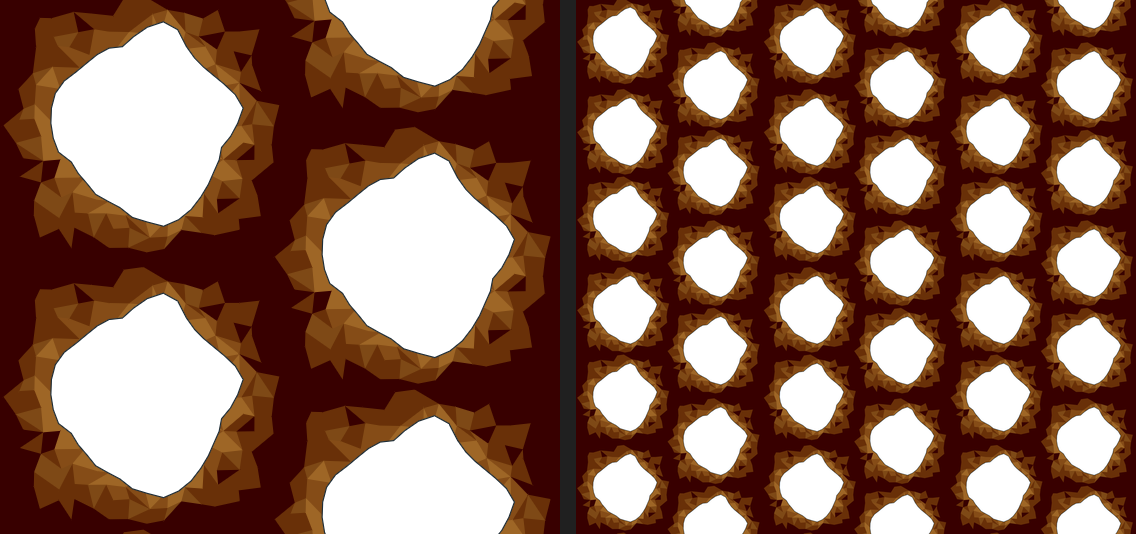
Left: one tile. Right: repeated 3 by 3.
This pattern is drawn by a Shadertoy shader. Its source:

```glsl
// Tiling burrow pattern: four ragged white openings with faceted brown rims on dark soil.
#define CANVAS vec2(768.0, 732.0)      // design units across one tile
#define FIRST_HOLE vec2(202.0, 563.0)  // centre of the upper left opening
#define FACET 25.0                     // mesh spacing of the rim facets
#define JITTER 0.6                     // irregularity of the mesh
#define SIDES 40.0                     // straight segments per opening
#define LINE_WIDTH 1.6
#define SOIL vec3(0.22, 0.00, 0.00)
#define DARK vec3(0.41, 0.19, 0.03)
#define MID vec3(0.52, 0.30, 0.09)
#define LIGHT vec3(0.62, 0.40, 0.15)
#define OUTLINE vec3(0.12, 0.18, 0.22)
#define PAPER vec3(1.0)

const float TAU = 6.2831853;

vec2 hash2(vec2 p) {
    vec3 q = fract(p.xyx * vec3(0.1031, 0.1030, 0.0973));
    q += dot(q, q.yzx + 33.33);
    return fract((q.xx + q.yz) * q.zy);
}

// Radius of the opening: a sum of harmonics of the angle
float holeRadius(float a) {
    vec4 low = a * vec4(1, 2, 3, 4), high = a * vec4(5, 6, 7, 9);
    return 123.0
        + dot(cos(low), vec4(-2.9, -2.4, -5.2, 8.5))
        + dot(sin(low), vec4(-2.8, -0.6, 3.1, 1.7))
        + dot(cos(high), vec4(4.4, 0.4, -2.4, 1.6))
        + dot(sin(high), vec4(4.3, 3.0, 0.7, -0.1))
        + 1.3 * sin(10.0 * a);
}

// Outer reach of the rim, with eight rough lobes
float rimRadius(float a) {
    return 177.0 + 9.5 * cos(8.0 * a) - 8.0 * cos(4.0 * a)
        + 4.0 * cos(2.0 * a) - 5.0 * (cos(a) + sin(a));
}

// Signed distance to the line a-b, positive on its left
float edgeDistance(vec2 p, vec2 a, vec2 b) {
    vec2 e = b - a;
    return (e.x * (p.y - a.y) - e.y * (p.x - a.x)) / length(e);
}

vec2 holeCorner(float i) {
    float a = i / SIDES * TAU;
    float chip = 5.0 * (hash2(vec2(mod(i, SIDES), 7.0)).x - 0.5);
    return (holeRadius(a) + chip) * vec2(cos(a), sin(a));
}

// Signed distance to the chipped opening, negative inside
float holeDistance(vec2 p) {
    float i = floor(atan(p.y, p.x) / TAU * SIDES);
    return -edgeDistance(p, holeCorner(i), holeCorner(i + 1.0));
}

// Flat colour of one facet: lighter near the opening, gaps further out
vec3 facetColor(vec2 centre, vec2 id) {
    float a = atan(centre.y, centre.x);
    float inner = holeRadius(a);
    float depth = max((length(centre) - inner) / (rimRadius(a) - inner), 0.0);
    vec2 h = hash2(id);
    if (depth > 1.0 || (depth > 0.45 && h.y > 0.92)) return SOIL;
    float tone = depth + 0.8 * (h.x - 0.5);
    if (tone < 0.12) return LIGHT;
    if (tone < 0.5) return depth > 0.4 ? MID * 0.95 : MID;
    return DARK;
}

// Colour weighted by the smooth coverage of triangle a-b-c
vec4 facet(vec2 p, vec2 a, vec2 b, vec2 c, vec2 id, float px) {
    float d = min(edgeDistance(p, a, b), min(edgeDistance(p, b, c), edgeDistance(p, c, a)));
    float w = clamp(0.5 + d / px, 0.0, 1.0);
    return w > 0.0 ? w * vec4(facetColor((a + b + c) / 3.0, id), 1.0) : vec4(0.0);
}

vec2 meshPoint(vec2 g) {
    return (g + JITTER * (hash2(g + 19.0) - 0.5)) * FACET;
}

// Jittered triangle mesh around the opening
vec3 rimColor(vec2 p, float px) {
    vec4 sum = vec4(SOIL, 1.0) * 0.001;
    for (int y = -1; y <= 1; y++)
    for (int x = -1; x <= 1; x++) {
        vec2 q = floor(p / FACET) + vec2(x, y);
        vec2 a = meshPoint(q), b = meshPoint(q + vec2(1, 0));
        vec2 c = meshPoint(q + 1.0), d = meshPoint(q + vec2(0, 1));
        bool flip = hash2(q + 71.0).x > 0.5;
        sum += flip ? facet(p, b, c, d, q + 131.0, px) : facet(p, a, b, c, q + 131.0, px);
        sum += flip ? facet(p, b, d, a, q + 257.0, px) : facet(p, a, c, d, q + 257.0, px);
    }
    return sum.rgb / sum.a;
}

void mainImage(out vec4 fragColor, in vec2 fragCoord) {
    vec2 uv = fragCoord / iResolution.xy * CANVAS;
    float px = CANVAS.y / iResolution.y;

    // Nearest of two staggered columns of two openings, wrapped at the tile edges
    vec2 p = CANVAS;
    for (int i = 0; i < 4; i++) {
        float column = float(i / 2), row = float(i % 2);
        vec2 shift = vec2(372.0 * column, -180.0 * column - row * (372.0 - 12.0 * column));
        vec2 d = uv - FIRST_HOLE - shift;
        d -= CANVAS * round(d / CANVAS);
        if (dot(d, d) < dot(p, p)) p = d;
    }

    // Soil and rim, then the opening and its outline
    float d = holeDistance(p);
    vec3 color = SOIL;
    if (d > -px && length(p) < 250.0) color = rimColor(p, px);
    color = mix(PAPER, color, clamp(0.5 + d / px, 0.0, 1.0));
    color = mix(color, OUTLINE, clamp(0.5 + (0.5 * LINE_WIDTH - abs(d)) / px, 0.0, 1.0));
    fragColor = vec4(color, 1.0);
}
```
